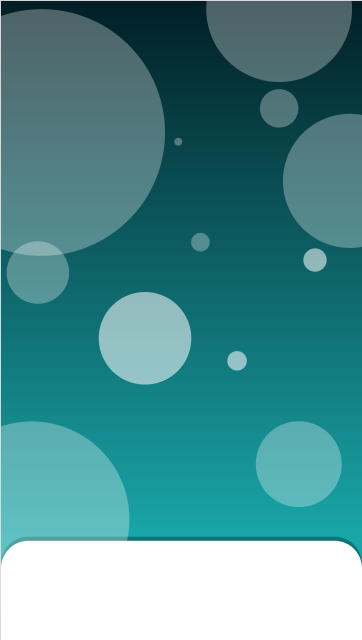
Reproduce this background procedurally as a Shadertoy shader.

```glsl
// Translucent white discs float over a dark-to-bright teal gradient, above a
// rounded white sheet with a deeper teal rim. Shapes are distance functions
// blended back to front; lengths are fractions of the canvas height.

const vec3 SKY_TOP    = vec3(0.005, 0.12, 0.145);
const vec3 SKY_BOTTOM = vec3(0.10, 0.65, 0.66);
const vec3 RIM_COLOR  = vec3(0.05, 0.46, 0.47);
const vec3 WHITE      = vec3(1.0);
const vec3 EDGE_COLOR = vec3(0.87);

const float SKY_END      = 0.16;    // height where the gradient is brightest
const float SHEET_TOP    = 0.155;
const float RIM_HEIGHT   = 0.0065;
const float SHEET_RADIUS = 0.043;
const float EDGE_WIDTH   = 0.0015;  // pale hairline at left and top
const float FAINT_ALPHA  = 0.30;
const float BRIGHT_ALPHA = 0.55;

// Discs as centre x, centre y, radius; the bright ones come last.
const int DISC_COUNT   = 12;
const int FIRST_BRIGHT = 9;
const vec3 DISCS[DISC_COUNT] = vec3[DISC_COUNT](
    vec3(0.0651, 0.7930, 0.1927),
    vec3(0.4362, 0.9857, 0.1139),
    vec3(0.4362, 0.8307, 0.0300),
    vec3(0.5469, 0.7174, 0.1048),
    vec3(0.2786, 0.7786, 0.0062),
    vec3(0.3132, 0.6217, 0.0145),
    vec3(0.0592, 0.5742, 0.0488),
    vec3(0.4668, 0.2747, 0.0671),
    vec3(0.0495, 0.1888, 0.1527),
    vec3(0.4922, 0.5937, 0.0182),
    vec3(0.2266, 0.4714, 0.0723),
    vec3(0.3704, 0.4362, 0.0152));

// Antialiased coverage of a signed distance, one pixel wide.
float coverage(float dist) {
    return clamp(0.5 - dist * iResolution.y, 0.0, 1.0);
}

float roundedBox(vec2 p, vec2 halfSize, float radius) {
    vec2 q = abs(p) - halfSize + radius;
    return length(max(q, 0.0)) + min(max(q.x, q.y), 0.0) - radius;
}

// Sheet rising from below the canvas to the given height.
float sheet(vec2 p, float top, float width) {
    vec2 halfSize = vec2(0.5 * (width - EDGE_WIDTH), top);
    vec2 center = vec2(0.5 * (width + EDGE_WIDTH), 0.0);
    return roundedBox(p - center, halfSize, SHEET_RADIUS);
}

void mainImage(out vec4 fragColor, in vec2 fragCoord) {
    vec2 p = fragCoord / iResolution.y;
    float width = iResolution.x / iResolution.y;

    // Gradient backdrop
    float depth = clamp((1.0 - p.y) / (1.0 - SKY_END), 0.0, 1.0);
    vec3 color = mix(SKY_TOP, SKY_BOTTOM, depth);

    // Rim behind the sheet
    float rim = sheet(p, SHEET_TOP + RIM_HEIGHT, width);
    color = mix(color, RIM_COLOR, coverage(rim));

    // Floating discs
    for (int i = 0; i < DISC_COUNT; i++) {
        float dist = length(p - DISCS[i].xy) - DISCS[i].z;
        float alpha = i < FIRST_BRIGHT ? FAINT_ALPHA : BRIGHT_ALPHA;
        color = mix(color, WHITE, alpha * coverage(dist));
    }

    // White sheet
    color = mix(color, WHITE, coverage(sheet(p, SHEET_TOP, width)));

    // Pale hairline along the left and top borders
    float border = min(p.x, 1.0 - p.y) - EDGE_WIDTH;
    color = mix(color, EDGE_COLOR, coverage(border));

    fragColor = vec4(color, 1.0);
}
```
